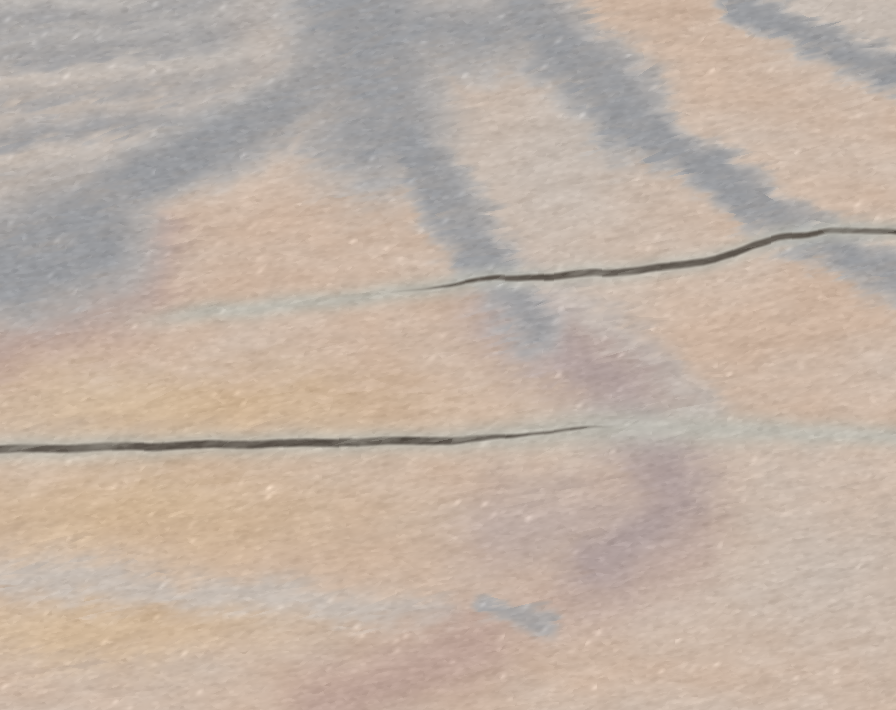
A WebGL 1 fragment shader for this texture:

```glsl
precision highp float;
// Weathered sandstone: tan rock stained by soft blue-grey and mauve veins,
// split by two thin dark cracks with pale rims. Veins are blurred segments
// frayed by layered sines and stretched cellular noise, which also makes grain.
uniform vec2 u_resolution;

vec2 hash2(vec2 p) {
  vec3 q = fract(p.xyx * vec3(.1031, .1030, .0973));
  q += dot(q, q.yzx + 33.33);
  return fract((q.xx + q.yz) * q.zy);
}

// Nearest cell: x = distance to its point, y = its random value
vec2 cells(vec2 p) {
  vec2 id = floor(p), f = fract(p), best = vec2(9., 0.);
  for (int j = -1; j <= 1; j++)
    for (int i = -1; i <= 1; i++) {
      vec2 o = vec2(float(i), float(j)), h = hash2(id + o + 71.);
      float d = length(o + h - f);
      if (d < best.x) best = vec2(d, fract(h.x * 17. + h.y * 5.));
    }
  return best;
}

// Soft light and dark blobs, -0.5 to 0.5
float blobs(vec2 p) {
  vec2 c = cells(p);
  return (c.y - .5) * exp(-4. * c.x * c.x);
}

// Layered sines, roughly -1 to 1
float waves(vec2 p) {
  float sum = 0., amp = .5;
  for (int i = 0; i < 5; i++) {
    sum += amp * sin(p.x + 1.7 * sin(p.y * .8 + float(i))) * cos(p.y + sin(p.x * .7));
    p = mat2(1.3, 1.1, -1.1, 1.3) * p + 2.3;
    amp *= .68;
  }
  return sum;
}

// Soft stain along a segment
float vein(vec2 p, vec2 a, vec2 b, float width) {
  vec2 v = b - a, w = p - a;
  float d = length(w - v * clamp(dot(w, v) / dot(v, v), 0., 1.)) / width;
  return exp(-d * d);
}

float spot(vec2 p, vec2 centre, vec2 size) {
  vec2 d = (p - centre) / size;
  return exp(-dot(d, d));
}

void main() {
  vec2 p = gl_FragCoord.xy / u_resolution.x;
  vec2 along = mat2(.97, -.2, .2, .97) * p;
  float fibre = blobs(along * vec2(16., 75.)) + blobs(along * vec2(34., 150.) + 9.);
  vec2 q = p + .013 * vec2(waves(p * 17.), waves(p * 19. + 8.)) + .014 * fibre;
  float cloud = waves(p * vec2(9., 20.) + 3.);

  vec3 sand = vec3(.805, .71, .635), ochre = vec3(.82, .71, .57);
  vec3 pale = vec3(.785, .745, .71), ash = vec3(.73, .72, .71);
  vec3 slate = vec3(.59, .595, .607), mauve = vec3(.66, .6, .6);
  vec3 rose = vec3(.715, .615, .58), rim = vec3(.73, .725, .69), dark = vec3(.34, .31, .28);

  // Sand ground with ochre and pale washes
  vec3 col = mix(sand, pale, clamp(.2 + .35 * cloud, 0., .6));
  float yellow = spot(q, vec2(.22, .34), vec2(.26, .04));
  yellow += spot(q, vec2(.15, .22), vec2(.25, .06)) + spot(q, vec2(.1, .09), vec2(.22, .035));
  col = mix(col, ochre, .65 * min(yellow, 1.));
  float wash = spot(q, vec2(.62, .62), vec2(.13, .11)) + .7 * spot(q, vec2(.93, .15), vec2(.16, .1));
  wash += vein(q, vec2(0., .15), vec2(.5, .11), .02) + vein(q, vec2(.9, .8), vec2(1., .76), .06);
  wash += vein(q, vec2(.64, .46), vec2(.78, .34), .025);
  col = mix(col, mix(pale, ash, .3), .8 * min(wash, 1.));

  // Reddish and mauve stains
  float red = vein(q, vec2(0., .4), vec2(.17, .47), .033);
  red = max(red, vein(q, vec2(.17, .47), vec2(.19, .53), .025));
  red = max(red, vein(q, vec2(.36, 0.), vec2(.53, .07), .045));
  red = max(red, vein(q, vec2(.53, .07), vec2(.76, .17), .04) * .6);
  col = mix(col, rose, .75 * red);
  float purple = vein(q, vec2(.57, .45), vec2(.69, .35), .045);
  purple = max(purple, vein(q, vec2(.69, .35), vec2(.75, .25), .05));
  purple = max(purple, vein(q, vec2(.75, .23), vec2(.67, .17), .045));
  purple = max(purple, .6 * vein(q, vec2(.56, .2), vec2(.7, .22), .05));
  col = mix(col, mauve, .8 * purple);

  // Uneven curved strata in the upper left corner
  float strata = (1. - smoothstep(.22, .42, q.x)) * smoothstep(.56, .61, q.y - .25 * q.x);
  float level = q.y - .5 * p.x * p.x;
  float stripe = .42 + .25 * sin(level * 150. - .3) + .2 * sin(level * 67. + 2.) + .5 * fibre;
  col = mix(col, mix(mix(pale, ash, smoothstep(.68, .75, p.y)), slate, clamp(stripe, 0., 1.)), .9 * strata);

  // Blue-grey veins fanning out from the top, with ashen fringes
  float grey = vein(q, vec2(.4, .79), vec2(.42, .66), .085);
  grey = max(grey, vein(q, vec2(.44, .65), vec2(.55, .5), .036));
  grey = max(grey, .7 * vein(q, vec2(.55, .5), vec2(.6, .43), .035));
  grey = max(grey, vein(q, vec2(.6, .77), vec2(.7, .66), .046));
  grey = max(grey, vein(q, vec2(.7, .66), vec2(.87, .545), .027));
  grey = max(grey, .85 * vein(q, vec2(.87, .545), vec2(1.02, .475), .032));
  grey = max(grey, vein(q, vec2(.82, .8), vec2(1.02, .7), .02));
  grey = max(grey, vein(q, vec2(0., .5), vec2(.1, .53), .075));
  grey = max(grey, vein(q, vec2(.1, .56), vec2(.36, .7), .038));
  grey = max(grey, .75 * vein(q, vec2(.36, .74), vec2(.6, .77), .055));
  grey = max(grey, .6 * vein(q, vec2(.55, .11), vec2(.61, .09), .018));
  col = mix(col, ash, .7 * smoothstep(.02, .5, grey));
  col = mix(col, slate, clamp(smoothstep(.1, .95, grey) * (.9 + .3 * cloud + .4 * fibre), 0., 1.));

  // Cracks: height, half thickness and pale rim of each
  float x = p.x, wobble = .0012 * sin(x * 61.) + .003 * blobs(vec2(x * 45., .5));
  float upper = .42 + .1 * x + .022 * smoothstep(.76, .9, x) - .1 * max(x - .92, 0.) + wobble;
  upper += .006 * exp(-pow((x - .54) / .08, 2.));
  float lower = .291 + .02 * x + .012 * smoothstep(.5, .7, x) - .06 * max(x - .7, 0.) + .6 * wobble;
  vec2 gap = abs(p.y - vec2(upper, lower));
  vec2 thick = vec2(.0038 * smoothstep(.38, .66, x) - .001 * smoothstep(.84, .92, x),
                    .0042 - .0028 * smoothstep(.48, .6, x) - .0014 * smoothstep(.64, .71, x));
  vec2 halo = exp(-pow(gap / vec2(.012, .014 + .01 * spot(p, vec2(.7, p.y), vec2(.12))), vec2(2.)));
  halo.x *= smoothstep(.1, .24, x);
  col = mix(col, rim, .85 * max(halo.x, halo.y));
  vec2 cut = (1. - smoothstep(thick - .0022, thick + .0022, gap)) * smoothstep(0., .002, thick);
  float crack = max(cut.x, cut.y);
  col = mix(col, dark, crack * clamp(.88 + .7 * fibre, .5, 1.));

  // Slanted fibres, fine grain and sparse glints
  float grain = blobs(along * vec2(75., 170.)) + blobs(along * vec2(120., 240.) + 5.);
  col += .045 * fibre + .055 * grain + .012 * cloud;
  vec2 speck = cells(mat2(.8, -.6, .6, .8) * p * vec2(60., 110.));
  col += 1.6 * max(speck.y - .94, 0.) * exp(-12. * speck.x * speck.x) * (1. - crack);
  gl_FragColor = vec4(clamp(col, 0., 1.), 1.);
}
```
